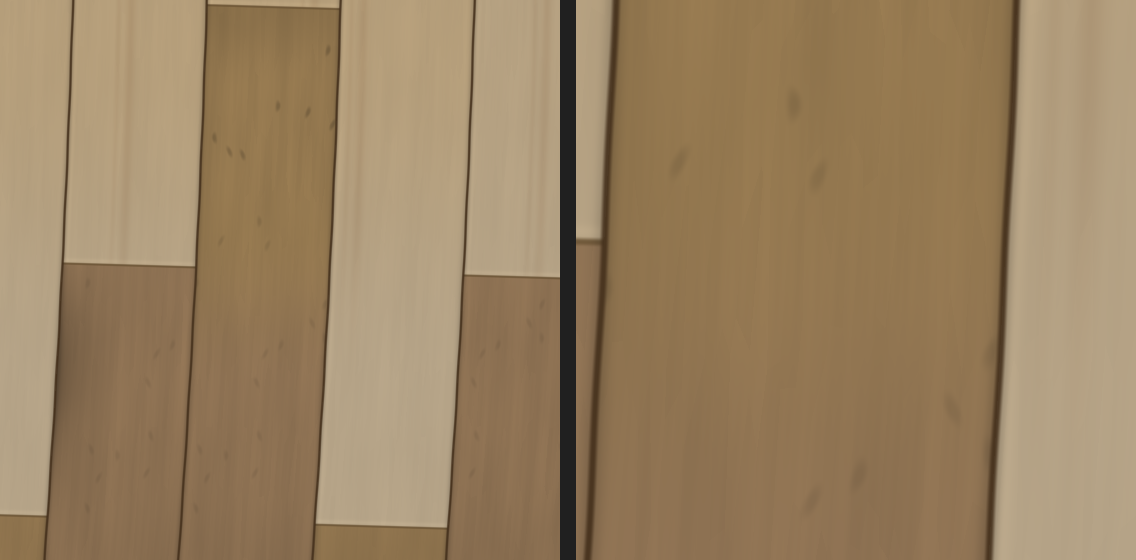
Left, the full canvas; right, a detail of the centre.
Give the GLSL for this texture, as a WebGL 2 fragment shader.

```glsl
#version 300 es
precision highp float;
// Long wooden floor planks, pale and brown, leaning slightly with staggered end joints.
uniform vec2 u_resolution;
out vec4 fragColor;

float hash(vec2 p) {
  return fract(sin(dot(p, vec2(127.1, 311.7))) * 4375.85);
}

// Cellular noise: x = distance to the nearest point, y = random value of its cell
vec2 cellular(vec2 p) {
  vec2 cell = floor(p), nearest = vec2(9.0, 0.0);
  for (int j = -1; j <= 1; j++)
    for (int i = -1; i <= 1; i++) {
      vec2 c = cell + vec2(i, j);
      float d = length(c + 0.15 + 0.7 * vec2(hash(c), hash(c + 37.0)) - p);
      if (d < nearest.x) nearest = vec2(d, hash(c + 71.0));
    }
  return nearest;
}

// Layered sines stretched along the plank, roughly -1 to 1
float grain(vec2 p, float seed) {
  float sum = 0.0, amp = 0.5, freq = 13.0;
  for (int i = 0; i < 5; i++) {
    float bend = 1.3 * sin(p.y * (4.0 + freq * 0.06) + seed * 2.3 + float(i));
    sum += amp * sin(p.x * freq + bend + seed * 5.1) * (0.65 + 0.35 * sin(p.y * freq * 0.3 + seed));
    amp *= 0.68;
    freq *= 2.1;
  }
  return sum;
}

float bell(float x, float width) {
  return exp(-x * x / (width * width));
}

// Coverage of a soft line of the given half width
float line(float dist, float halfWidth) {
  float soft = max(0.0016, 0.8 / u_resolution.y);
  return 1.0 - smoothstep(halfWidth - soft, halfWidth + soft, abs(dist));
}

void main() {
  vec2 uv = gl_FragCoord.xy / u_resolution;
  float y = uv.y;

  // Plank columns: lean right toward the top, with a slight bow
  const float plankWidth = 0.239;
  float lean = 0.0795 + 0.051 * y + 0.02 * y * (1.0 - y);
  float u = (uv.x - lean) / plankWidth;
  float column = floor(u), across = fract(u);

  // End joints step upward through every three columns
  float stagger = mod(column + 1.0, 3.0);
  float joint = 0.08 + 0.445 * stagger + 0.008 * stagger * stagger;
  float aboveJoint = y + 0.03 * uv.x - joint;
  float soft = max(0.0016, 0.8 / u_resolution.y);
  float pale = smoothstep(-soft, soft, aboveJoint);
  float seed = column * 1.7 + step(0.0, aboveJoint) * 4.3;

  // Pale wood warms toward the top
  float warmth = smoothstep(0.3, 0.95, y) * (column > 2.0 ? 0.5 : 1.0);
  vec3 paleWood = mix(vec3(0.71, 0.64, 0.53), vec3(0.71, 0.62, 0.48), warmth);

  // Brown wood, with honey tones in some columns
  float honey = stagger == 1.0 ? 0.0 : stagger == 2.0 ? smoothstep(0.3, 0.6, y) : 0.8;
  vec3 brownWood = mix(vec3(0.555, 0.445, 0.325), vec3(0.58, 0.47, 0.31), honey);
  brownWood *= 1.0 - 0.07 * smoothstep(0.84, 1.0, y) - 0.04 * smoothstep(0.25, 0.0, y);
  vec3 color = mix(brownWood, paleWood, pale);

  // Fibres and broad mottling
  vec2 wood = vec2(across, y);
  float mottle = cellular(vec2(across * 3.5 + seed, y * 5.0)).x - 0.45;
  color *= 1.0 + grain(wood, seed) * mix(0.035, 0.015, pale) - mottle * mix(0.05, 0.02, pale);
  float fibre = cellular(vec2(across * 26.0 + seed * 9.0, y * 9.0)).y - 0.5;
  color *= 1.0 + fibre * mix(0.025, 0.012, pale);

  // One long, faint streak per pale plank
  float streakAt = fract(0.19 + 0.37 * (column - 2.0)) - 0.04 * (y - 0.6);
  float streak = bell(across - streakAt, 0.035) + 0.6 * bell(across - streakAt + 0.09, 0.02);
  color *= 1.0 - vec3(0.04, 0.06, 0.075) * streak * pale * smoothstep(0.25, 0.7, y);

  // Short dark flecks in the brown wood
  vec2 fleck = cellular(vec2(across * 9.0 + 0.25 * sin(y * 60.0) + seed, y * 17.0));
  float fleckMask = smoothstep(0.24, 0.04, fleck.x) * step(0.86, fleck.y);
  color *= 1.0 - 0.17 * fleckMask * (1.0 - pale) * (0.4 + 0.6 * smoothstep(0.5, 0.8, y));

  // Grey smudge along the left edge of one brown plank
  float smudge = column == 0.0 ? exp(-across * 6.0) * bell(y - 0.33, 0.16) : 0.0;
  color *= 1.0 - 0.33 * smudge * (1.0 - pale);

  // End joints: thin brown line with a faint lit rim above
  color *= 1.0 + 0.04 * bell(aboveJoint - 0.006, 0.004);
  color = mix(color, vec3(0.40, 0.31, 0.19), 0.8 * line(aboveJoint, 0.0018));

  // Long seams: dark core, soft shadow, lit edge on the right
  float seamDist = (u - round(u)) * plankWidth;
  float waver = 0.0004 * sin(y * 43.0 + round(u) * 2.0);
  color *= 1.0 + 0.05 * bell(seamDist - 0.007, 0.004) * pale;
  color *= 1.0 - 0.16 * bell(seamDist, 0.006);
  color = mix(color, vec3(0.27, 0.19, 0.11), 0.9 * line(seamDist + waver, 0.0020));

  fragColor = vec4(color, 1.0);
}
```
